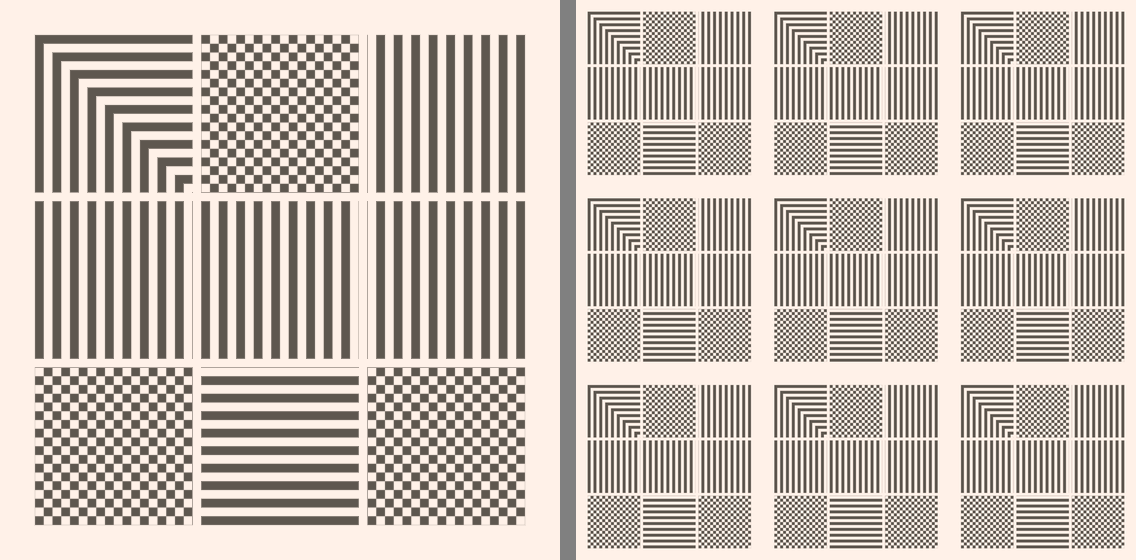
Left, the tile; right, the same tile 3 across and 3 down.
Give the GLSL for this pattern, as a Shadertoy shader.

```glsl
const float GRID = 64.0;    // bar widths across the canvas
const float MARGIN = 4.0;
const float PANEL = 18.0;
const float PITCH = 19.0;   // panel plus gap
const float SOFTNESS = 0.8; // edge half-width in pixels

const vec3 CREAM = vec3(1.0, 0.945, 0.91);
const vec3 UMBER = vec3(0.37, 0.34, 0.31);

const int VERTICAL = 0;
const int HORIZONTAL = 1;
const int CHECKER = 2;
const int NESTED = 3;

// Panel kinds and phases, row by row from the top left
const int KINDS[9] = int[9](
    NESTED, CHECKER, VERTICAL,
    VERTICAL, VERTICAL, VERTICAL,
    CHECKER, HORIZONTAL, CHECKER);
const float PHASES[9] = float[9](
    0.0, 0.0, 1.0,
    0.0, 0.0, 1.0,
    1.0, 1.0, 1.0);

float coverage(float signedDist, float blur) {
    return smoothstep(-blur, blur, signedDist);
}

// Unit bars with unit gaps; the first bar spans 0 to 1
float bars(float x, float blur) {
    return coverage(0.5 - abs(mod(x + 0.5, 2.0) - 1.0), blur);
}

// Soft exclusive-or of two bar directions
float checker(vec2 p, float phase, float blur) {
    float a = bars(p.x + phase, blur);
    float b = bars(p.y, blur);
    return a * b + (1.0 - a) * (1.0 - b);
}

float panelPattern(vec2 p, int kind, float phase, float blur) {
    if (kind == CHECKER) return checker(p, phase, blur);
    float along = kind == VERTICAL ? p.x
                : kind == HORIZONTAL ? p.y
                : min(p.x, p.y);
    return bars(along + phase, blur);
}

float squareMask(vec2 p, float size, float blur) {
    vec2 d = abs(p - 0.5 * size);
    return coverage(0.5 * size - max(d.x, d.y), blur);
}

void mainImage(out vec4 fragColor, in vec2 fragCoord) {
    // Grid units measured from the top left, inside the margin
    vec2 uv = fract(fragCoord / iResolution.xy);
    vec2 p = vec2(uv.x, 1.0 - uv.y) * GRID - MARGIN;
    float blur = SOFTNESS * GRID / min(iResolution.x, iResolution.y);

    // Panel index, switching halfway through each gap
    vec2 id = clamp(floor((p + 0.5) / PITCH), 0.0, 2.0);
    vec2 local = p - id * PITCH;
    int index = int(id.x + 3.0 * id.y);

    // Ink clipped to its panel
    float ink = panelPattern(local, KINDS[index], PHASES[index], blur);
    ink = min(ink, squareMask(local, PANEL, blur));

    fragColor = vec4(mix(CREAM, UMBER, ink), 1.0);
}
```
